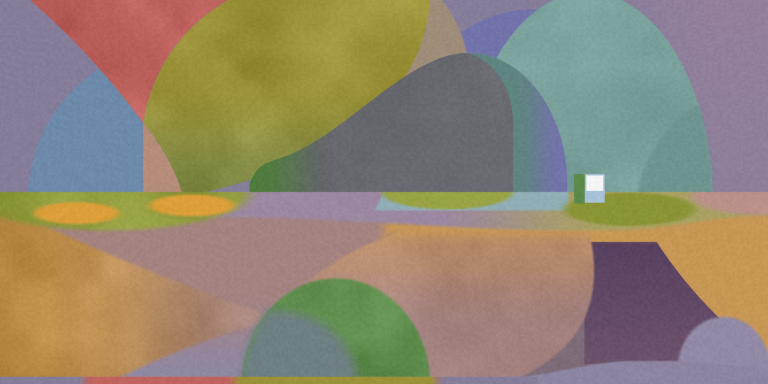
Give the GLSL for this background, as a Shadertoy shader.

```glsl
const vec3 LAVENDER = vec3(.52, .49, .6);
const vec3 RED = vec3(.75, .39, .37);
const vec3 OLIVE = vec3(.61, .57, .22);
const vec3 ORANGE = vec3(.78, .59, .33);
const vec3 MAUVE = vec3(.64, .51, .5);
const vec3 TEAL = vec3(.47, .62, .6);
const vec3 GREEN = vec3(.36, .54, .29);
const vec3 SLATE = vec3(.41, .41, .44);
const vec3 VIOLET = vec3(.45, .45, .67);
const vec3 LIME = vec3(.57, .61, .24);

float hash(vec2 p) {
    return fract(sin(dot(p, vec2(127.1, 311.7))) * 43758.5);
}

float noise(vec2 p) {
    vec2 i = floor(p), f = smoothstep(0., 1., fract(p));
    return mix(mix(hash(i), hash(i + vec2(1, 0)), f.x),
               mix(hash(i + vec2(0, 1)), hash(i + 1.), f.x), f.y);
}

// Bowed line from a to b, negative on its right side
float arc(vec2 p, vec2 a, vec2 b, float bend) {
    float len = distance(a, b);
    vec2 u = (b - a) / len, q = p - a;
    float t = dot(q, u) / len;
    float slope = 4. * bend * (1. - 2. * t) / len;
    return (dot(q, vec2(-u.y, u.x)) - 4. * bend * t * (1. - t)) / length(vec2(1, slope));
}

float ellipse(vec2 p, vec2 c, vec2 r) {
    return (length((p - c) / r) - 1.) * min(r.x, r.y);
}

// Half ellipse on straight sides
float dome(vec2 p, vec2 c, vec2 r) {
    return ellipse(vec2(p.x, max(p.y, c.y)), c, r);
}

float box(vec2 p, vec2 low, vec2 high) {
    vec2 d = max(low - p, p - high);
    return max(d.x, d.y);
}

vec3 paint(vec3 base, vec3 tint, float d, float soft) {
    float s = soft + .8 / iResolution.y;
    return mix(base, tint, smoothstep(s, -s, d));
}

vec3 sky(vec2 p, float mottle) {
    vec3 col = mix(LAVENDER, vec3(.58, .5, .61), smoothstep(1.5, 1.9, p.x) * p.y);

    // Funnel, blue dome and peach wedge
    vec2 tip = vec2(.373, .68);
    float funnel = arc(p, vec2(.078, 1), tip, .012);
    float leftEdge = arc(p, tip, vec2(.594, 1), .045);
    float wedge = arc(p, tip, vec2(.474, .5), .01);
    float blue = arc(p, vec2(.073, .5), vec2(.26, .823), .045);
    col = paint(col, vec3(.43, .54, .67), max(max(blue, funnel), p.x - tip.x), .002);
    col = paint(col, RED + .1 * mottle, max(max(-funnel, -leftEdge), tip.y - p.y), 0.);
    col = paint(col, vec3(.71, .55, .47), max(max(tip.x - p.x, wedge), p.y - tip.y), 0.);

    // Teal dome with shaded flank
    float teal = ellipse(p, vec2(1.53, .48), vec2(.325, .54));
    float gap = arc(p, vec2(1.2, .915), vec2(1.42, .975), .02);
    col = paint(col, VIOLET, max(gap, abs(p.x - 1.3) - .15), 0.);
    col = paint(col, TEAL + .05 * mottle, teal, 0.);
    float flank = arc(p, vec2(1.66, .5), vec2(1.82, .73), .03);
    col = paint(col, TEAL - .04, max(teal, flank), .006);

    // Tan crescent and olive canopy
    float crescent = arc(p, vec2(1.15, 1), vec2(1.215, .86), .01);
    col = paint(col, vec3(.62, .55, .47), max(crescent, .9 - p.x), .002);
    float canopy = arc(p, vec2(1.12, 1), vec2(1, .73), .026);
    vec3 leaf = mix(vec3(.5, .54, .27), OLIVE, smoothstep(.5, .8, p.y));
    col = paint(col, leaf + .09 * mottle, max(max(leftEdge, -wedge), canopy), 0.);

    // Violet and slate hills
    vec3 shade = mix(TEAL - .1, VIOLET, smoothstep(1.34, 1.47, p.x));
    col = paint(col, shade, dome(p, vec2(1.22, .52), vec2(.257, .342)), 0.);
    float ridge = .58 + .282 * smoothstep(.67, 1.22, p.x) - .06 * exp(50. * min(.65 - p.x, 0.));
    float side = dome(vec2(max(p.x, 1.19), p.y), vec2(1.19, .68), vec2(.146, .185));
    vec3 stone = mix(GREEN - .06, SLATE, smoothstep(.66, .88, p.x));
    return paint(col, stone + .04 * mottle, max(max(p.y - ridge, .65 - p.x), side), 0.);
}

vec3 ground(vec2 p, float mottle) {
    vec3 col = mix(LAVENDER + .04, MAUVE, smoothstep(0., .25, p.y));
    col = paint(col, ORANGE, 1.5 - p.x, .06);

    // Left lobe
    float lobe = max(arc(p, vec2(.1, .42), vec2(.73, .17), -.01), arc(p, vec2(.73, .17), vec2(.28, 0), -.015));
    vec3 sand = mix(ORANGE - .03, MAUVE, smoothstep(.15, .75, p.x));
    col = paint(col, sand + .1 * mottle, lobe, .006);

    // Dark block, shadow and lit mound
    col = paint(col, vec3(.49, .42, .47), box(p, vec2(1.3, 0), vec2(1.66, .18)), .01);
    float block = max(arc(p, vec2(1.695, .36), vec2(1.87, .15), -.008), box(p, vec2(1.54, .07), vec2(1.86, .352)));
    col = paint(col, mix(vec3(.44, .33, .43), vec3(.35, .26, .38), p.y * 3.), block - .018, 0.);
    col = paint(col, LAVENDER + .05, ellipse(p, vec2(1.885, .04), vec2(.12, .135)), .004);

    // Central hump and bush
    float hump = max(arc(p, vec2(.625, .02), vec2(1.02, .388), .06), arc(p, vec2(1.54, .37), vec2(1.36, .02), .075));
    vec3 clay = mix(MAUVE, vec3(.73, .55, .42), smoothstep(.15, .38, p.y));
    col = paint(col, clay + .06 * mottle, hump, .003);
    float bush = ellipse(p, vec2(.875, 0), vec2(.245, .275));
    col = paint(col, GREEN + .08 * mottle, bush, .003);
    col = paint(col, vec3(.43, .5, .51), max(bush, ellipse(p, vec2(.72, 0), vec2(.21, .19))), .02);

    // Meadow bands
    col = paint(col, ORANGE, max(.385 - p.y, 1. - p.x), .025);
    vec3 haze = mix(vec3(.61, .53, .63), vec3(.66, .63, .38), smoothstep(1.1, 1.6, p.x));
    float rim = .435 - .035 * smoothstep(.55, 1.5, p.x) + .04 * smoothstep(1.6, 2., p.x);
    col = paint(col, haze, max(rim - p.y, .5 - p.x), .005);
    col = paint(col, LIME + .1 * mottle, ellipse(p, vec2(.28, .5), vec2(.37, .1)), .007);
    for (float i = 0.; i < 2.; i++)
        col = paint(col, vec3(.86, .62, .22), ellipse(p, vec2(.2 + .3 * i, .445 + .02 * i), vec2(.11, .028)), .003);
    float pool = max(arc(p, vec2(.975, .45), vec2(1, .5), 0.), box(p, vec2(.96, .452), vec2(1.48, .51)));
    col = paint(col, vec3(.56, .68, .71), pool, .002);
    col = paint(col, LIME + .03, ellipse(p, vec2(1.165, .5), vec2(.17, .045)), .002);
    col = paint(col, vec3(.73, .57, .54), ellipse(p, vec2(1.98, .49), vec2(.18, .05)), .006);
    col = paint(col, LIME - .03, ellipse(p, vec2(1.64, .455), vec2(.17, .043)), .003);

    // Lower mound and border strip
    float mound = .015 + .045 * smoothstep(1.3, 1.65, p.x) - .018 * smoothstep(1.75, 2., p.x);
    col = paint(col, LAVENDER + .03, max(p.y - mound, 1.3 - p.x), .002);
    vec3 strip = mix(LAVENDER, RED, smoothstep(.2, .24, p.x));
    strip = paint(strip, OLIVE, abs(p.x - .875) - .265, .02);
    strip = paint(strip, LAVENDER, 1.14 - p.x, .02);
    return paint(col, strip, max(p.y - .019, p.x - 1.4), 0.);
}

void mainImage(out vec4 fragColor, in vec2 fragCoord) {
    vec2 p = fragCoord / iResolution.xy * vec2(2, 1);
    float mottle = noise(p * 6.) + .5 * noise(p * 17.) - .75;
    vec3 col = paint(sky(p, mottle), ground(p, mottle), p.y - .5, 0.);

    // Glowing doorway
    col = paint(col, GREEN, box(p, vec2(1.495, .47), vec2(1.525, .547)), 0.);
    col = paint(col, vec3(.65, .76, .84), box(p, vec2(1.523, .472), vec2(1.575, .547)), 0.);
    col = paint(col, vec3(.96), box(p, vec2(1.527, .503), vec2(1.571, .543)), 0.);

    // Paper grain
    fragColor = vec4(col + .035 * noise(p * 190.) - .017, 1);
}
```
